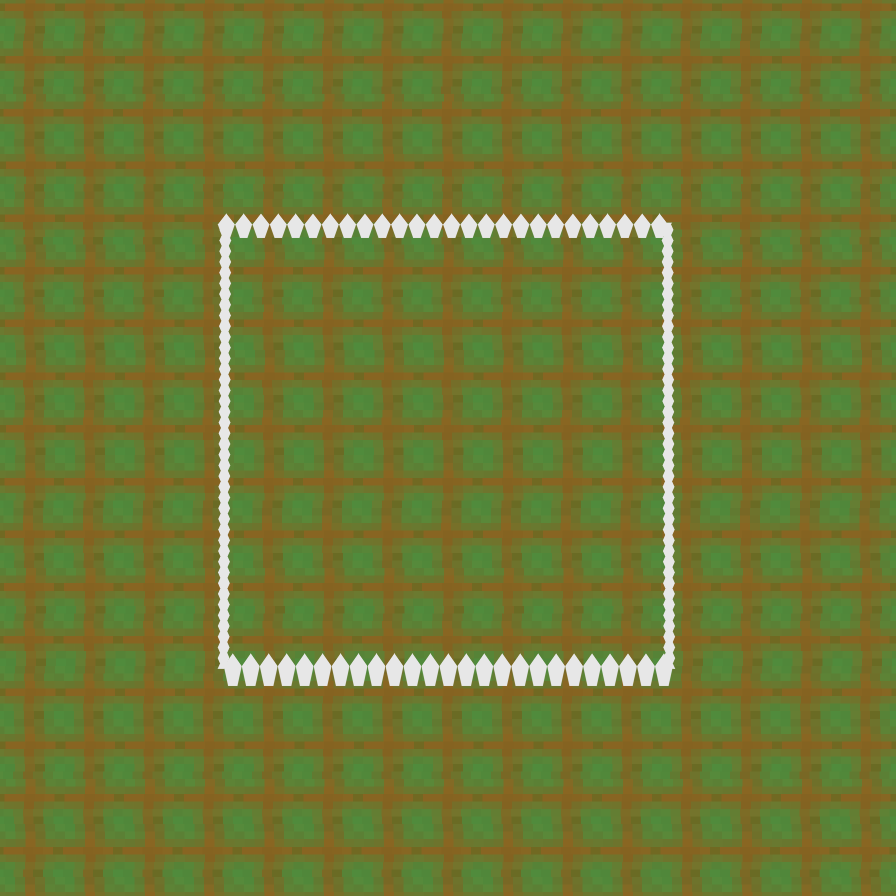
This pattern is drawn by a Shadertoy shader. Its source:

```glsl
#define TILES vec2(15.0, 17.0)
#define TILE_SHIFT vec2(0.494, 0.137)
#define BLOCKS vec2(6.0, 7.0)
#define GREEN vec3(0.315, 0.545, 0.235)
#define ORANGE vec3(0.525, 0.39, 0.13)
#define WHITE vec3(0.905)
#define GRAIN 0.13
#define JITTER 0.05

float hash(vec2 p) {
    vec3 q = fract(p.xyx * vec3(0.1031, 0.1030, 0.0973));
    q += dot(q, q.yzx + 33.33);
    return fract((q.x + q.y) * q.z);
}

// Blocky turf: green hearts fading to an orange lattice
vec3 turf(vec2 p) {
    vec2 q = p * TILES - TILE_SHIFT;
    float row = floor(q.y * BLOCKS.y + 0.5);
    q.x += (hash(vec2(row, 7.0)) - 0.5) * JITTER;
    vec2 block = mod(floor(q * BLOCKS + 0.5), BLOCKS);
    vec2 offset = abs(fract(block / BLOCKS - vec2(0.04, 0.0)) - 0.5) * 2.0;
    vec2 o2 = offset * offset;
    float radius = pow(dot(o2, o2), 0.25);
    float grain = hash(block + 3.0) - 0.5;
    float blend = clamp(radius * radius + grain * GRAIN, 0.0, 1.0);
    vec3 color = mix(GREEN, ORANGE, blend);

    // Darker knots beside the heart and along the horizontal bands
    float knot = float(block == vec2(1.0, 3.0));
    knot += float(block.y == 0.0 && abs(block.x - 3.0) < 0.5);
    color = mix(color, vec3(0.42, 0.42, 0.135), knot * 0.75);
    return color * (1.0 + 0.05 * (hash(block + 19.0) - 0.5));
}

// Row of pointed stakes; levels = tip, shoulder, foot; widths = shoulder, foot
float stakes(vec2 p, float first, float pitch, float count, vec3 levels, vec2 widths) {
    float index = clamp(floor((p.x - first) / pitch + 0.5), 0.0, count - 1.0);
    float x = abs(p.x - first - index * pitch);
    float tip = widths.x * (p.y - levels.x) / (levels.y - levels.x);
    float body = mix(widths.x, widths.y, (p.y - levels.y) / (levels.z - levels.y));
    return max((x - min(tip, body)) * 0.85, p.y - levels.z);
}

// Scalloped side rails, leaning slightly outward
float rails(vec2 p) {
    float lean = (p.y - 0.5) * 0.004;
    float x = min(abs(p.x - 0.2505 + lean), abs(p.x - 0.746 - lean));
    float scallop = 1.0 - abs(fract((p.y - 0.2565) / 0.01195 + 0.5) - 0.5) * 2.0;
    float wave = 1.0 - scallop;
    float width = mix(0.0066, 0.0040, wave);
    return max((x - width) * 0.9, abs(p.y - 0.4975) - 0.249);
}

void mainImage(out vec4 fragColor, in vec2 fragCoord) {
    vec2 p = fragCoord / iResolution.xy;
    p.y = 1.0 - p.y;
    float pixel = 1.0 / iResolution.y;

    // Four samples soften the block edges
    vec3 color = vec3(0.0);
    for (int i = 0; i < 4; i++) {
        vec2 tap = vec2(float(i % 2), float(i / 2)) - 0.5;
        color += turf(p + tap * 0.5 * pixel) * 0.25;
    }

    // White fence
    float back = stakes(p, 0.2526, 0.01934, 26.0, vec3(0.2383, 0.2505, 0.2656), vec2(0.0095, 0.0042));
    float front = stakes(p, 0.2598, 0.02005, 25.0, vec3(0.7292, 0.7435, 0.7656), vec2(0.0100, 0.0052));
    float fence = min(min(back, front), rails(p));
    color = mix(color, WHITE, smoothstep(0.6, -0.6, fence / pixel));

    fragColor = vec4(color, 1.0);
}
```
